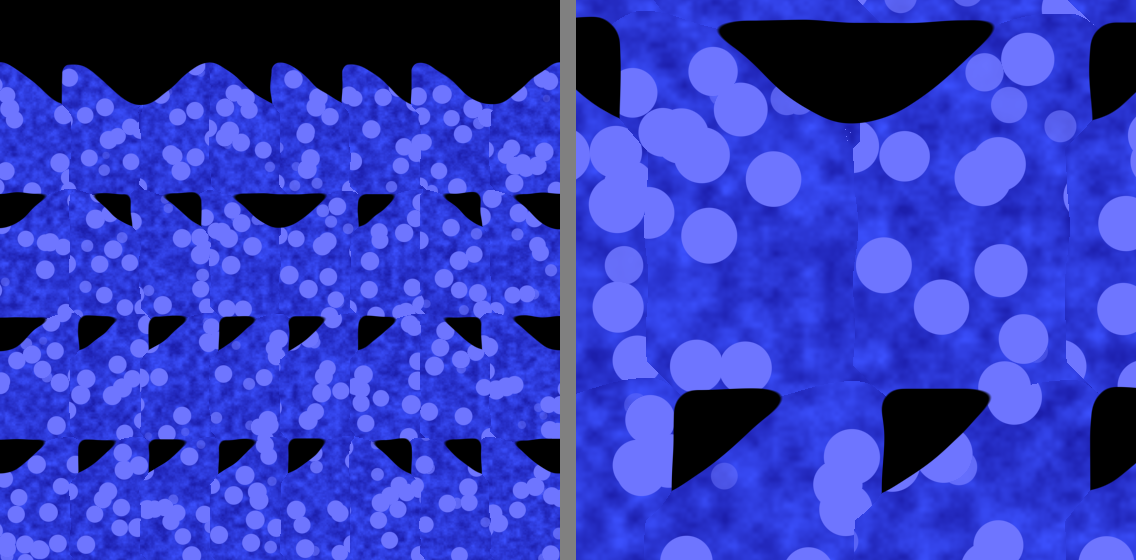
Left: the whole. Right: its middle third, enlarged.
Give the GLSL for this pattern, as a WebGL 2 fragment shader.

```glsl
#version 300 es
precision highp float;
// Four rows of eight overlapping blue tiles on black. Each tile has a half-cosine
// top that rises or falls; the nearest tile owns the pixel, so its grain and its
// scattered pale spots are cut along the slightly wobbly seams.

uniform vec2 u_resolution;
out vec4 fragColor;

const float PI = 3.14159265;
const int COLS = 8;
const int ROWS = 4;
const float TILE_WIDTH = 1.0 / float(COLS);
const float ROW_PITCH = 0.22;
const float OVERLAP = 0.0156;        // how far a tile reaches past its column
const float WAVE_MIDDLE = 0.1505;    // first row, measured down from the top
const float WAVE_HEIGHT = 0.0371;
const float TILE_BOTTOM = 0.345;
const float CORNER_RADIUS = 0.011;
const float ROW_BLEND = 0.016;
const float WOBBLE = 0.005;
const float WOBBLE_SCALE = 32.0;
const float GRAIN_SCALE = 80.0;
const float GRAIN_CONTRAST = 1.35;
const int SPOTS = 16;
const float SMALL_SHARE = 0.2;
const float SPOT_RADIUS = 0.0165;
const vec3 DEEP_BLUE = vec3(0.11, 0.12, 0.68);
const vec3 BRIGHT_BLUE = vec3(0.23, 0.31, 0.99);
const vec3 SPOT_BLUE = vec3(0.43, 0.46, 1.0);
// One bit per column: set where the tile top rises to the right
const int RISING[ROWS] = int[ROWS](132, 49, 63, 31);

float hash(vec2 p) {
    return fract(sin(dot(p, vec2(127.1, 311.7))) * 43758.5453);
}

float noise(vec2 p) {
    vec2 i = floor(p), f = fract(p);
    f = f * f * (3.0 - 2.0 * f);
    return mix(mix(hash(i), hash(i + vec2(1, 0)), f.x),
               mix(hash(i + vec2(0, 1)), hash(i + vec2(1, 1)), f.x), f.y);
}

float fbm(vec2 p) {
    float sum = 0.0, weight = 0.5;
    for (int i = 0; i < 3; i++) {
        sum += weight * noise(p);
        p = p * 2.03 + 17.0;
        weight *= 0.5;
    }
    return sum / 0.875;
}

float smoothMin(float a, float b, float k) {
    float h = max(k - abs(a - b), 0.0) / k;
    return min(a, b) - h * h * k * 0.25;
}

// Signed distance to one tile; p runs down from the top
float tileDistance(vec2 p, ivec2 tile) {
    float x = p.x - float(tile.x) * TILE_WIDTH;
    float y = p.y - float(tile.y) * ROW_PITCH;
    float turn = ((RISING[tile.y] >> tile.x) & 1) == 1 ? 1.0 : -1.0;
    float phase = PI * x / TILE_WIDTH;
    float slope = WAVE_HEIGHT * PI / TILE_WIDTH * sin(phase);
    float top = WAVE_MIDDLE + turn * WAVE_HEIGHT * cos(phase) - y;
    top /= sqrt(1.0 + slope * slope);
    float side = abs(x - 0.5 * TILE_WIDTH) - 0.5 * TILE_WIDTH - OVERLAP;
    vec2 q = vec2(top, side) + CORNER_RADIUS;
    float body = length(max(q, 0.0)) + min(max(q.x, q.y), 0.0) - CORNER_RADIUS;
    return max(body, y - TILE_BOTTOM);
}

// Strongest spot cover at p within one tile
float spotCover(vec2 p, ivec2 tile, float aa) {
    float crest = WAVE_MIDDLE - WAVE_HEIGHT;
    vec2 corner = vec2(float(tile.x) * TILE_WIDTH - OVERLAP,
                       float(tile.y) * ROW_PITCH + crest);
    vec2 size = vec2(TILE_WIDTH + 2.0 * OVERLAP, TILE_BOTTOM - crest);
    float cover = 0.0;
    for (int i = 0; i < SPOTS; i++) {
        vec2 seed = vec2(tile) * vec2(3.7, 9.1) + float(i) * vec2(1.31, 2.17) + 5.0;
        vec2 center = corner + size * vec2(hash(seed), hash(seed + 31.4));
        float variation = hash(seed + 73.2);
        bool isSmall = hash(seed + 52.6) < SMALL_SHARE;
        float radius = SPOT_RADIUS * (isSmall ? mix(0.4, 0.7, variation)
                                              : mix(0.88, 1.04, variation));
        float strength = isSmall ? mix(0.35, 0.9, variation) : 1.0;
        float d = length(p - center) - radius;
        cover = max(cover, strength * (1.0 - smoothstep(-aa, aa, d)));
    }
    return cover;
}

void main() {
    vec2 p = gl_FragCoord.xy / u_resolution;
    p.y = 1.0 - p.y;
    float aa = 0.8 / min(u_resolution.x, u_resolution.y);
    vec2 wave = vec2(noise(p * WOBBLE_SCALE), noise(p * WOBBLE_SCALE + 41.0));
    vec2 warped = p + WOBBLE * (wave - 0.5);

    // Nearest tile owns the pixel; rows blend into one outline
    float outline = 1.0, nearest = 1.0;
    ivec2 owner = ivec2(0);
    for (int row = 0; row < ROWS; row++) {
        float rowDistance = 1.0;
        for (int col = 0; col < COLS; col++) {
            float d = tileDistance(warped, ivec2(col, row));
            rowDistance = min(rowDistance, d);
            if (d < nearest) { nearest = d; owner = ivec2(col, row); }
        }
        outline = smoothMin(outline, rowDistance, ROW_BLEND);
    }

    // Grain and spots belong to the owning tile
    float grain = fbm(p * GRAIN_SCALE + vec2(owner) * vec2(13.7, 29.3));
    grain = clamp(0.5 + (grain - 0.5) * GRAIN_CONTRAST, 0.0, 1.0);
    vec3 color = mix(DEEP_BLUE, BRIGHT_BLUE, grain);
    color = mix(color, SPOT_BLUE, spotCover(p, owner, aa));
    fragColor = vec4(color * (1.0 - smoothstep(-aa, aa, outline)), 1.0);
}
```
